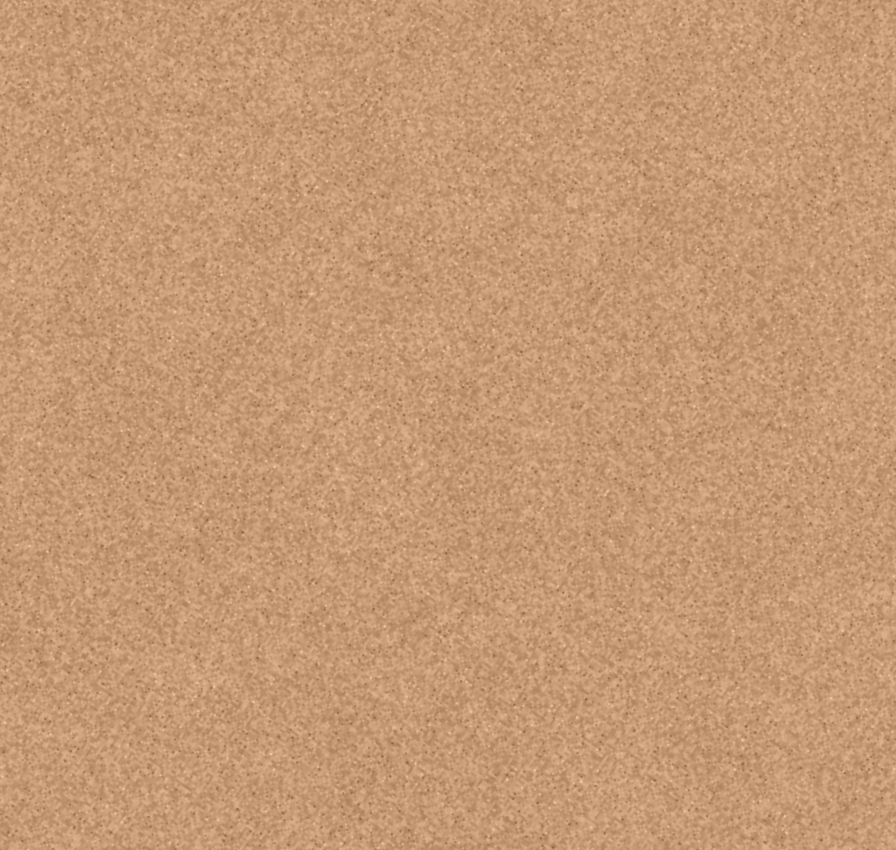
A Shadertoy shader for this texture:

```glsl
const vec3  BASE_TAN      = vec3(0.775, 0.603, 0.457);
const vec3  TONE_SPREAD   = vec3(0.97, 1.00, 1.00);  // channel response to light and dark
const float FINE_CELLS    = 330.0;                   // cells per canvas height
const float COARSE_CELLS  = 205.0;
const float SPECK_CELLS   = 150.0;
const float MOTTLE_CELLS  = 14.0;
const float FINE_AMOUNT   = 0.150;
const float COARSE_AMOUNT = 0.070;
const float MOTTLE_AMOUNT = 0.022;
const float DARK_SHARE    = 0.13;                    // share of cells holding a speck
const float LIGHT_SHARE   = 0.09;
const float DARK_DEPTH    = 0.110;
const float LIGHT_HEIGHT  = 0.090;
const float SPECK_RADIUS  = 0.30;                    // in speck cells
const float GRAIN_ANGLE   = 0.6;                     // turns the lattice off the pixel axes

// Integer hash of a cell, 0 to 1
float hash(vec2 cell, uint seed) {
    uvec2 q = uvec2(ivec2(cell)) * uvec2(1597334673u, 3812015801u);
    uint h = q.x ^ q.y ^ (seed * 2654435769u);
    h = (h ^ (h >> 16)) * 2146121005u;
    h = (h ^ (h >> 15)) * 2221713035u;
    h ^= h >> 16;
    return float(h >> 8) / 16777216.0;
}

// Smooth value noise centred on zero
float valueNoise(vec2 p, uint seed) {
    vec2 cell = floor(p);
    vec2 w = smoothstep(0.0, 1.0, p - cell);
    float low  = mix(hash(cell, seed), hash(cell + vec2(1, 0), seed), w.x);
    float high = mix(hash(cell + vec2(0, 1), seed), hash(cell + vec2(1, 1), seed), w.x);
    return mix(low, high, w.y) - 0.5;
}

// Soft dots, one jittered candidate per cell
float specks(vec2 p, float share, uint seed) {
    vec2 cell = floor(p);
    vec2 jitter = vec2(hash(cell, seed), hash(cell, seed + 1u));
    vec2 centre = mix(vec2(SPECK_RADIUS), vec2(1.0 - SPECK_RADIUS), jitter);
    float present = step(hash(cell, seed + 2u), share);
    float dist = length(p - cell - centre);
    return present * (1.0 - smoothstep(0.4 * SPECK_RADIUS, 1.1 * SPECK_RADIUS, dist));
}

void mainImage(out vec4 fragColor, in vec2 fragCoord) {
    vec2 uv = fragCoord / iResolution.y;
    float c = cos(GRAIN_ANGLE), s = sin(GRAIN_ANGLE);
    vec2 p = mat2(c, s, -s, c) * uv;

    // Sandy grain over faint broad mottling
    float tone = FINE_AMOUNT * valueNoise(p * FINE_CELLS, 1u)
               + COARSE_AMOUNT * valueNoise(p * COARSE_CELLS, 2u)
               + MOTTLE_AMOUNT * valueNoise(p * MOTTLE_CELLS, 3u);

    // Scattered pits and glints
    tone -= DARK_DEPTH * specks(p * SPECK_CELLS, DARK_SHARE, 10u);
    tone += LIGHT_HEIGHT * specks(p * SPECK_CELLS + 0.5, LIGHT_SHARE, 20u);

    fragColor = vec4(clamp(BASE_TAN + TONE_SPREAD * tone, 0.0, 1.0), 1.0);
}
```
